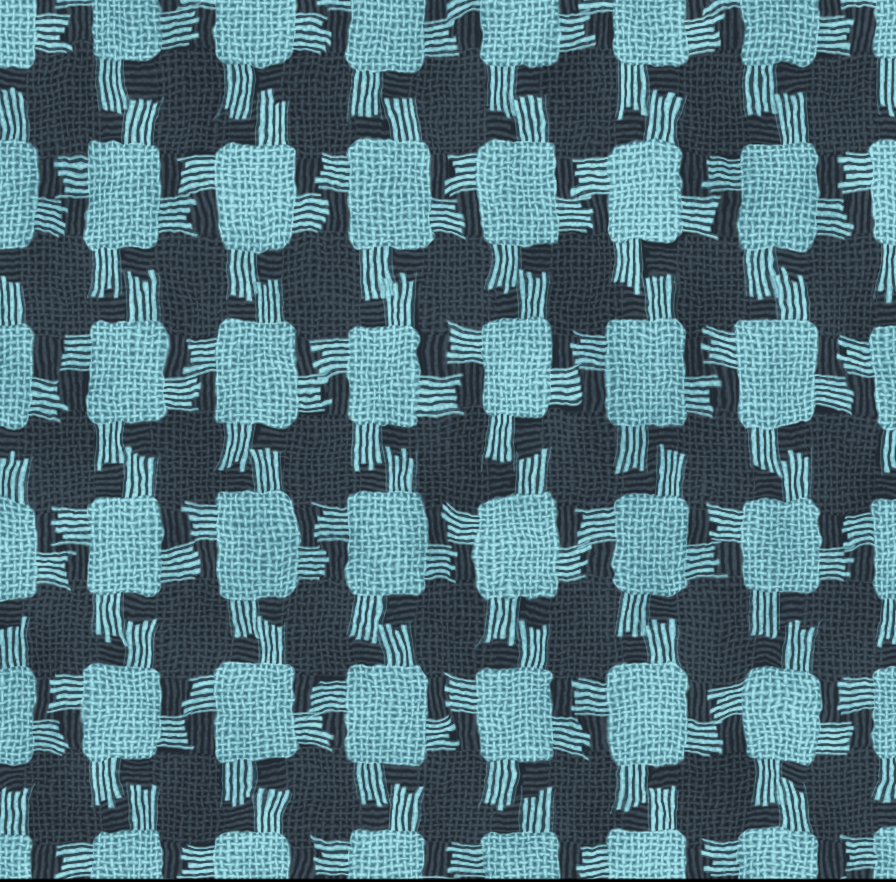
Write a Shadertoy shader that draws this texture.

```glsl
#define COLUMNS 6.857
#define CELL_HEIGHT 1.33
#define THREAD 0.052
#define BLOCK vec2(0.28, 0.37)
#define CORNER 0.10
#define ARM_REACH vec2(0.53, 0.73)
#define ARM_HALF vec2(0.13, 0.115)
#define JITTER 0.05
#define WOBBLE 0.07
#define FRAY 0.10

const float TAU = 6.28318;

float hash(vec2 p) {
    vec3 q = fract(vec3(p.xyx) * 0.1031);
    q += dot(q, q.yzx + 33.33);
    return fract((q.x + q.y) * q.z);
}

float noise(vec2 p) {
    vec2 i = floor(p), f = fract(p);
    f = f * f * (3.0 - 2.0 * f);
    return mix(mix(hash(i), hash(i + vec2(1, 0)), f.x),
               mix(hash(i + vec2(0, 1)), hash(i + vec2(1, 1)), f.x), f.y);
}

vec2 noise2(vec2 p) {
    return vec2(noise(p + 40.0), noise(p + 91.7)) - 0.5;
}

float inside(float d, float soft) {
    return 1.0 - smoothstep(-soft, soft, d);
}

// Loose strands running along a.x; returns cover and tone
vec2 looseArm(vec2 a, float halfWidth, float root, float reach, float seed, float soft) {
    float along = max(0.0, a.x - root) / (reach - root);
    a.y -= (hash(vec2(seed, 3.0)) - 0.5) * 0.10 * along * along;
    a.y /= 1.0 - 0.12 * along + 0.25 * along * along;
    float strandId = floor(a.y / THREAD);
    float end = reach + FRAY * (hash(vec2(strandId + 20.0, seed)) - 0.5);
    float strand = 0.5 - 0.5 * cos(TAU * a.y / THREAD);
    float cover = inside(abs(a.y) - halfWidth, soft) * inside(a.x - end, soft);
    cover *= mix(0.3, 1.0, smoothstep(0.05, 0.5, strand));
    return vec2(cover, 0.2 + 0.7 * strand);
}

// Woven block with four pinwheel arms; returns cover and tone
vec2 tuft(vec2 q, float seed, float soft) {
    vec2 s = vec2(q.x < 0.0 ? -1.0 : 1.0, q.y < 0.0 ? -1.0 : 1.0);
    vec2 seeds = seed + s * vec2(1.7, 3.1) + 9.0;
    vec2 across = looseArm(vec2(abs(q.x), s.x * q.y - 0.15), ARM_HALF.x,
                           BLOCK.x, ARM_REACH.x, seeds.x, soft);
    vec2 upright = looseArm(vec2(abs(q.y), s.y * q.x + 0.12), ARM_HALF.y,
                            BLOCK.y, ARM_REACH.y, seeds.y, soft);
    vec2 result = across.x > upright.x ? across : upright;

    // Plain weave: threads alternate over and under
    vec2 ridge = 0.5 - 0.5 * cos(TAU * q / THREAD);
    vec2 wave = sin(0.5 * TAU * q / THREAD);
    float over = 0.5 + 0.5 * wave.x * wave.y;
    float weave = max(ridge.x * mix(0.65, 1.0, over), ridge.y * mix(1.0, 0.65, over));

    vec2 size = BLOCK * (0.98 + 0.12 * hash(vec2(seed, 7.0)));
    vec2 d = abs(q) - size + CORNER;
    float edge = length(max(d, 0.0)) + min(max(d.x, d.y), 0.0) - CORNER;
    float block = inside(edge + 0.03 * (noise(q * 12.0 + seed) - 0.5), soft);
    return vec2(max(result.x, block), mix(result.y, weave, block));
}

vec3 ramp(vec3 low, vec3 middle, vec3 high, float t) {
    return t < 0.5 ? mix(low, middle, t * 2.0) : mix(middle, high, t * 2.0 - 1.0);
}

void mainImage(out vec4 fragColor, in vec2 fragCoord) {
    vec2 uv = fragCoord / iResolution.xy;
    float soft = max(COLUMNS / iResolution.x, 0.013);

    // Cell coordinates, y downward, rows tightening toward the bottom
    float down = 1.0 - uv.y - 0.013;
    vec2 p = vec2(uv.x * COLUMNS - 0.964, down * (4.728 + 0.365 * down));
    vec2 bend = WOBBLE * noise2(p * 2.3) + 0.030 * noise2(p * 8.0) + 0.012 * noise2(p * 25.0);
    float fibre = noise(p * vec2(55.0, 70.0)) - 0.5;
    float wear = noise(p * 3.0 + 17.0) - 0.5;

    vec3 color = vec3(0.13, 0.165, 0.195);

    // Dark tufts at half-cell offsets first, light tufts above them
    for (int layer = 0; layer < 2; layer++) {
        vec2 g = p - (layer == 0 ? 0.5 : 0.0);
        vec2 home = floor(g + 0.5);
        for (int k = 0; k < 9; k++) {
            vec2 id = home + vec2(k % 3 - 1, k / 3 - 1);
            float seed = 60.0 + id.x * 5.3 + id.y * 13.7 + float(layer) * 131.0;
            vec2 shift = JITTER * (vec2(hash(vec2(seed, 1.0)), hash(vec2(seed, 2.0))) - 0.5);
            vec2 q = (g - id) * vec2(1.0, CELL_HEIGHT) + bend - shift;
            vec2 t = tuft(q, seed, soft);
            float tone = t.y + 0.35 * fibre + 0.22 * wear + 0.12 * (hash(vec2(seed, 5.0)) - 0.5);
            tone = clamp(tone, 0.0, 1.0);
            vec3 dark = ramp(vec3(0.11, 0.14, 0.17), vec3(0.18, 0.22, 0.255), vec3(0.25, 0.31, 0.35), tone);
            vec3 light = ramp(vec3(0.27, 0.44, 0.49), vec3(0.43, 0.66, 0.71), vec3(0.65, 0.89, 0.92), tone);
            color = mix(color, layer == 0 ? dark : light, t.x);
        }
    }

    // Dark hem along the lower border
    color *= smoothstep(0.002, 0.005, uv.y);
    fragColor = vec4(color, 1.0);
}
```
